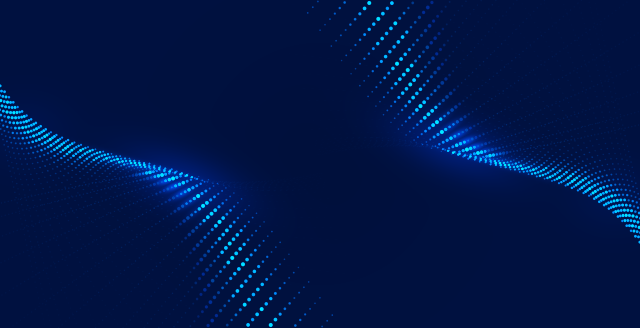
A WebGL 1 fragment shader for this background:

```glsl
precision highp float;
// Two mirrored waves of glowing blue dot strands on a deep navy background.
uniform vec2 u_resolution;

const vec3 NAVY = vec3(0.0, 0.066, 0.25);
const vec3 GLOW_BLUE = vec3(0.0, 0.07, 0.30);
const vec3 DEEP_BLUE = vec3(0.0, 0.20, 0.72);
const vec3 DOT_BLUE = vec3(0.0, 0.38, 0.85);
const vec3 DOT_CYAN = vec3(0.0, 0.76, 1.0);

const vec2 CENTER = vec2(0.977, 0.5);  // pivot of the half-turn symmetry
const float DIVIDE_TILT = 0.28;        // lean of the line between the waves
const int FAN_STRANDS = 20;
const int RIBBON_STRANDS = 30;
const float FAN_RADIUS = 0.0056;
const float RIBBON_RADIUS = 0.0046;
const float SPECK_RADIUS = 0.0018;

float hash(vec2 p) {
  return fract(sin(dot(p, vec2(127.1, 311.7))) * 43758.5453);
}

vec2 bezier(vec2 a, vec2 b, vec2 c, vec2 d, float t) {
  float u = 1.0 - t;
  return u * u * u * a + 3.0 * u * u * t * b + 3.0 * u * t * t * c + t * t * t * d;
}

float bump(float x, float center, float width) {
  float k = (x - center) / width;
  return exp(-k * k);
}

// Dots at even steps along a bent ray; they swell around "peak" then fade to specks.
vec3 strand(vec2 p, vec2 tip, vec2 dir, float bend, float spacing, float size,
            float peak, float spread, float tail, float bokeh, float haze, float id) {
  vec2 rel = p - tip;
  float s = dot(rel, dir);
  float v = dot(rel, vec2(-dir.y, dir.x)) - bend * s * s;
  if (s < -spacing) return vec3(0.0);

  float px = 1.0 / u_resolution.y;
  float cell = max(floor(s / spacing + 0.5), 0.0);
  float at = cell * spacing;
  float swell = bump(at, peak, spread);
  float outer = bokeh * bump(at, peak * 1.9, peak * 0.5);
  float vary = 0.55 + 0.6 * hash(vec2(cell, id));
  float radius = mix(SPECK_RADIUS, size, max(swell, outer)) * (0.75 + 0.3 * vary);
  float d = length(vec2(s - at, v));
  float disc = 1.0 - smoothstep(radius - 0.7 * px, radius + 0.7 * px, d);

  // Bright core dots, dim wide outer dots and faint specks
  float power = (swell + 0.5 * exp(-at / tail)) * (0.4 + 0.6 * vary);
  vec3 col = mix(DOT_BLUE, DOT_CYAN, swell * swell * vary) * min(power, 1.1);
  col = max(col, DEEP_BLUE * outer * 0.6) * disc;

  // Out-of-focus smear beyond the brightest dots
  float smear = bump(s, peak * 1.4, spread * 0.8) * bump(v, 0.0, 0.010);
  return max(col, DEEP_BLUE * smear * haze);
}

// Strands that open from the ridge down toward the bottom edge
vec3 fan(vec2 p) {
  vec3 col = vec3(0.0);
  for (int i = 0; i < FAN_STRANDS; i++) {
    float t = float(i) / float(FAN_STRANDS - 1);
    vec2 tip = bezier(vec2(0.500, 0.482), vec2(0.760, 0.450),
                      vec2(0.780, 0.360), vec2(1.056, -0.018), t);
    float angle = mix(0.16, 0.84, smoothstep(-0.05, 0.50, t));
    vec2 dir = -vec2(cos(angle), sin(angle));
    float peak = mix(0.045, 0.25, pow(t, 1.5));
    float haze = 0.85 * bump(t, 0.14, 0.15);
    col = max(col, strand(p, tip, dir, 0.05, mix(0.0105, 0.024, t), FAN_RADIUS,
                          peak, peak * 0.62, 0.30, 0.9, haze, float(i)));
  }
  return col;
}

// Strands that sweep from the left border into the narrow twist
vec3 ribbon(vec2 p) {
  vec3 col = vec3(0.0);
  for (int i = 0; i < RIBBON_STRANDS; i++) {
    float t = float(i) / float(RIBBON_STRANDS - 1);
    vec2 tip = bezier(vec2(-0.04, 0.80), vec2(0.10, 0.58),
                      vec2(0.178, 0.572), vec2(0.525, 0.484), t);
    float angle = mix(1.35, 0.42, smoothstep(0.0, 0.95, t));
    vec2 dir = vec2(cos(angle), -sin(angle));
    float haze = 0.6 * bump(t, 0.80, 0.14);
    float size = RIBBON_RADIUS * mix(1.0, 0.8, t);
    col = max(col, strand(p, tip, dir, 0.7 * smoothstep(0.0, 0.5, t), 0.0165, size,
                          0.055, mix(0.12, 0.06, t), mix(0.28, 0.13, t),
                          0.0, haze, float(i) + 50.0));
  }
  return col;
}

// Soft light around the ridge of one wave
float ridgeGlow(vec2 p) {
  vec2 d = p - vec2(0.57, 0.445);
  vec2 along = normalize(vec2(1.0, -0.38));
  vec2 k = vec2(dot(d, along), dot(d, vec2(-along.y, along.x))) / vec2(0.19, 0.08);
  float left = length((p - vec2(0.08, 0.60)) / vec2(0.13, 0.10));
  return exp(-dot(k, k)) + 0.25 * exp(-left * left);
}

void main() {
  vec2 q = (gl_FragCoord.xy - 0.5 * u_resolution) / u_resolution.y;

  vec3 col = NAVY * (1.0 - 0.06 * bump(length(q), 0.0, 0.35));
  col += GLOW_BLUE * 0.75 * (ridgeGlow(CENTER + q) + ridgeGlow(CENTER - q));

  // Fold the right wave onto the left one by a half turn
  vec2 p = CENTER + (q.x + DIVIDE_TILT * q.y > 0.0 ? -q : q);
  vec3 dots = max(fan(p), ribbon(p));
  col += dots * (1.0 - 0.5 * col);

  gl_FragColor = vec4(min(col, vec3(1.0)), 1.0);
}
```
